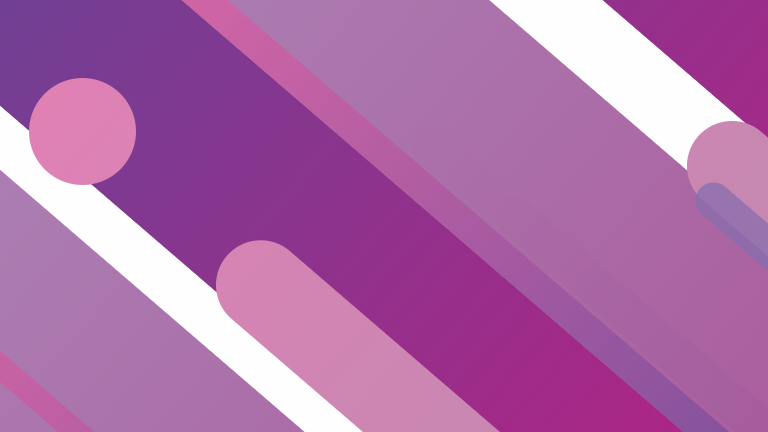
Give the GLSL for this background, as a WebGL 2 fragment shader.

```glsl
#version 300 es
precision highp float;

uniform vec2 u_resolution;
out vec4 fragColor;

// Stripe frame: lengths are in canvas heights
const vec2 ALONG = vec2(0.7578, -0.6525);
const vec2 ACROSS = vec2(0.6525, 0.7578);
const float GRADIENT_LENGTH = 2.0;

// Stripe limits, measured across the diagonal (low, high)
const vec2 CORNER_BAND = vec2(0.0877, 0.1428);
const vec2 LOWER_GAP = vec2(0.4601, 0.5726);
const vec2 PURPLE_STRIPE = vec2(0.5726, 1.0321);
const vec2 PINK_BAND = vec2(1.0321, 1.1016);
const vec2 UPPER_GAP = vec2(1.4967, 1.6680);
const vec2 CORNER_STRIPE = vec2(1.6680, 9.0);

// Rounded shapes: centre x, centre y, radius
const vec3 DISC = vec3(0.1910, 0.6956, 0.1238);
const vec3 LOWER_PILL = vec3(0.6035, 0.3403, 0.1035);
const vec3 RIGHT_PILL = vec3(1.6944, 0.6157, 0.1042);
const vec3 BLUE_PILL = vec3(1.6516, 0.5359, 0.0418);
const vec3 WASH_PILL = vec3(1.0, 0.665, 0.045);
const float WASH_STEP = 0.25;
const float WASH_ALPHA = 0.05;
const int WASH_COUNT = 3;

// Colours at the start and end of the diagonal
const vec3 MAUVE_START = vec3(0.67, 0.51, 0.71);
const vec3 MAUVE_END = vec3(0.67, 0.37, 0.62);
const vec3 PURPLE_START = vec3(0.44, 0.25, 0.58);
const vec3 PURPLE_END = vec3(0.69, 0.14, 0.52);
const vec3 BAND_START = vec3(0.876, 0.41, 0.655);
const vec3 BAND_END = vec3(0.516, 0.32, 0.615);
const vec3 PINK_START = vec3(0.895, 0.50, 0.71);
const vec3 PINK_END = vec3(0.75, 0.54, 0.69);
const vec3 WHITE = vec3(1.0, 0.995, 1.0);
const vec3 BLUE = vec3(0.53, 0.43, 0.68);
const float BLUE_ALPHA = 0.75;

// Antialiased coverage of a signed distance
float cover(float dist) {
    return clamp(0.5 - dist * u_resolution.y, 0.0, 1.0);
}

float stripe(float across, vec2 limits) {
    return cover(limits.x - across) * cover(across - limits.y);
}

float disc(vec2 p, vec3 shape) {
    return cover(length(p - shape.xy) - shape.z);
}

// Round head with a tail running down the diagonal without end
float pill(vec2 p, vec3 shape) {
    vec2 q = p - shape.xy;
    q -= ALONG * max(dot(q, ALONG), 0.0);
    return cover(length(q) - shape.z);
}

void main() {
    vec2 p = gl_FragCoord.xy / u_resolution.y;
    float across = dot(p, ACROSS);
    float t = dot(p - vec2(0.0, 1.0), ALONG) / GRADIENT_LENGTH;

    vec3 purple = mix(PURPLE_START, PURPLE_END, t);
    vec3 band = mix(BAND_START, BAND_END, t);
    vec3 pink = mix(PINK_START, PINK_END, t);
    vec3 color = mix(MAUVE_START, MAUVE_END, t);

    // Faint overlapping washes beside the pink band
    for (int i = 0; i < WASH_COUNT; i++) {
        vec2 shift = ALONG * WASH_STEP * float(i);
        color = mix(color, band, WASH_ALPHA * pill(p - shift, WASH_PILL));
    }

    // Diagonal stripes
    color = mix(color, band, stripe(across, CORNER_BAND));
    color = mix(color, WHITE, stripe(across, LOWER_GAP));
    color = mix(color, purple, stripe(across, PURPLE_STRIPE));
    color = mix(color, band, stripe(across, PINK_BAND));
    color = mix(color, WHITE, stripe(across, UPPER_GAP));
    color = mix(color, purple, stripe(across, CORNER_STRIPE));

    // Rounded shapes on top
    color = mix(color, pink, disc(p, DISC));
    color = mix(color, pink, pill(p, LOWER_PILL));
    color = mix(color, pink, pill(p, RIGHT_PILL));
    color = mix(color, BLUE, BLUE_ALPHA * pill(p, BLUE_PILL));

    fragColor = vec4(color, 1.0);
}
```
